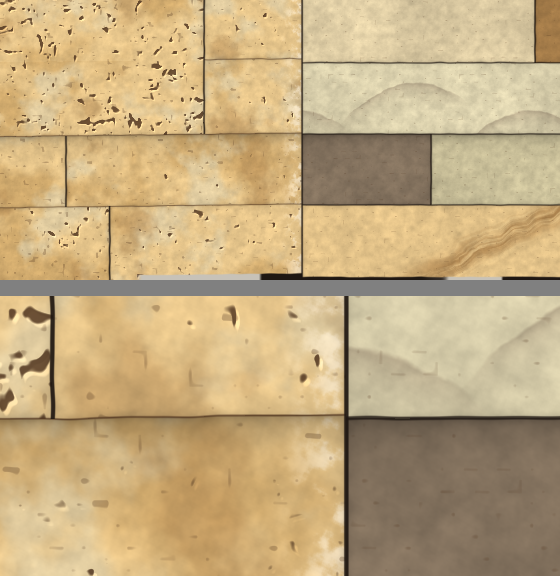
Top, the full canvas; bottom, a detail of the centre.
Write a Shadertoy shader that draws this texture.

```glsl
// Split-face stone cladding: two panels of four courses, pitted travertine on
// the left and smooth sandstone on the right. Each pixel finds its block, then
// noise adds mottling, pits, ridges, a rust vein and dark joints.

#define PANEL_X 1.079        // joint between the two panels
#define JOINT 0.0026         // half width of the open joints
#define TIGHT_JOINT 0.0010   // half width of the tight left bed joints
#define TILT 0.012           // slope of the left courses
#define PIT_SCALE 40.0
#define RELIEF 0.55          // strength of the surface lighting
#define GRAIN 0.10

const vec3 GOLD   = vec3(0.91, 0.78, 0.55);
const vec3 CREAM  = vec3(0.88, 0.81, 0.65);
const vec3 OCHRE  = vec3(0.82, 0.67, 0.43);
const vec3 RUST   = vec3(0.65, 0.49, 0.29);
const vec3 TAUPE  = vec3(0.53, 0.46, 0.38);
const vec3 SAGE   = vec3(0.79, 0.75, 0.60);
const vec3 PALE   = vec3(0.86, 0.82, 0.68);
const vec3 UMBER  = vec3(0.34, 0.23, 0.14);
const vec3 SHADOW = vec3(0.12, 0.09, 0.07);

// Per course, bottom to top
const vec4 LEFT_SPLIT  = vec4(0.392, 0.236, 0.729, 0.729);
const vec4 RIGHT_SPLIT = vec4(3.0, 1.539, 3.0, 1.911);
const vec4 PITS_BEFORE = vec4(0.55, 0.35, 1.0, 1.0);
const vec4 PITS_AFTER  = vec4(0.35, 0.55, 0.2, 0.3);
const vec3 SANDSTONE[8] = vec3[8](GOLD, GOLD, TAUPE, SAGE, PALE, PALE, CREAM, RUST);

float hash(vec2 p) {
    return fract(sin(dot(p, vec2(127.1, 311.7))) * 43758.5453);
}

float noise(vec2 p) {
    vec2 i = floor(p), f = fract(p);
    f = f * f * (3.0 - 2.0 * f);
    vec2 e = vec2(1.0, 0.0);
    return mix(mix(hash(i), hash(i + e), f.x),
               mix(hash(i + e.yx), hash(i + e.xx), f.x), f.y);
}

float fbm(vec2 p) {
    float sum = 0.0, amp = 0.5;
    for (int i = 0; i < 5; i++) {
        sum += amp * noise(p);
        p = mat2(1.6, 1.2, -1.2, 1.6) * p + 7.3;
        amp *= 0.5;
    }
    return sum;
}

// Ragged holes; amount 0 to 1 sets how many open up
float pitMask(vec2 p, float amount) {
    vec2 q = p + 0.02 * vec2(noise(p * 30.0), noise(p * 30.0 + 9.0));
    float n = 0.6 * noise(q * PIT_SCALE) + 0.4 * noise(q.yx * PIT_SCALE * 2.3);
    float limit = mix(0.90, 0.69, amount) + 0.4 * (0.47 - fbm(p * 5.0));
    return smoothstep(limit, limit + 0.10, n);
}

float surfaceHeight(vec2 p, float pits) {
    return 0.35 * fbm(p * 24.0) - 0.3 * pitMask(p, pits) * step(0.01, pits);
}

// Arched fracture ridges, shaded on their lower side
float ridges(vec2 p) {
    float sum = 0.0;
    p.y += 0.03 * (fbm(p * 14.0) - 0.5);
    for (int i = 0; i < 3; i++) {
        float dx = p.x - (1.06 + 0.42 * float(i));
        float peak = i == 1 ? 0.705 : 0.605;
        float below = peak - 2.2 * dx * dx - p.y;
        float edge = smoothstep(-0.004, 0.004, below) * exp(-max(below, 0.0) * 38.0);
        sum += edge * smoothstep(0.25, 0.12, abs(dx + 0.04));
    }
    return sum;
}

void mainImage(out vec4 fragColor, in vec2 fragCoord) {
    vec2 p = fragCoord / iResolution.y;
    float px = 1.0 / iResolution.y;
    bool left = p.x < PANEL_X;

    // Find the block and its bounds
    vec2 q = p + 0.003 * (vec2(noise(p * 28.0), noise(p * 28.0 + 5.0)) - 0.5);
    if (left) q.y -= TILT * p.x;
    vec3 beds = left ? vec3(0.258, 0.512, 0.778) : vec3(0.268, 0.521, 0.776);
    int row = int(dot(step(beds, vec3(q.y)), vec3(1.0)));
    float split = left ? LEFT_SPLIT[row] : RIGHT_SPLIT[row];
    bool after = q.x > split;
    bool tall = left && !after && row > 1;
    float low = row == 0 ? -1.0 : tall ? beds.y : beds[row - 1];
    float high = row == 3 || tall ? 2.0 : beds[row];
    float side = min(abs(q.x - split), abs(p.x - PANEL_X));
    float bed = min(q.y - low, high - q.y);
    float id = float(tall ? 2 : row) + (after ? 4.0 : 0.0) + (left ? 0.0 : 8.0);

    // Stone colour
    vec2 s = p + 3.7 * id;
    float mottle = fbm(s * 5.0), fine = fbm(s * 42.0);
    float pits = 0.0;
    vec3 col;
    if (left) {
        pits = after ? PITS_AFTER[row] : PITS_BEFORE[row];
        pits *= row == 1 && after ? smoothstep(0.2, 0.9, p.x) : 1.0;
        col = mix(OCHRE, GOLD, smoothstep(0.28, 0.52, mottle + 0.05 * float(row) - 0.04));
        col = mix(col, CREAM, 0.8 * smoothstep(0.45, 0.7, fbm(s * 9.0 + 4.0)));
        col = mix(col, RUST, 0.45 * smoothstep(0.56, 0.74, fbm(s * 7.0 + 11.0)));
        float bloom = smoothstep(0.09, 0.0, PANEL_X - p.x) * smoothstep(0.4, 0.65, fine);
        col = mix(col, vec3(0.95, 0.90, 0.81), 0.7 * bloom);
    } else {
        col = SANDSTONE[row * 2 + (after ? 1 : 0)] * (0.9 + 0.2 * mottle);
        if (row == 2) col = mix(col, TAUPE, 0.5 * min(ridges(p), 1.0));
        if (row == 0) {
            float vein = p.y - 0.02 - 0.5 * (p.x - 1.54) + 0.12 * (mottle - 0.5);
            float streak = fbm(vec2(vein * 45.0, p.x * 4.0));
            float band = exp(-vein * vein * 450.0) * smoothstep(1.3, 1.65, p.x);
            col = mix(col, RUST, 0.95 * band * smoothstep(0.2, 0.6, streak));
        }
    }

    // Surface: grain, light from the upper left, open pits
    float lit = surfaceHeight(s, pits) - surfaceHeight(s + vec2(-0.004, 0.005), pits);
    col *= 1.0 + GRAIN * 2.0 * (fine - 0.48) + RELIEF * lit;
    float speck = smoothstep(0.84, 0.94, noise(s * 75.0)) * 0.3;
    col = mix(col, UMBER, max(0.85 * pitMask(s, pits) * step(0.01, pits), speck));

    // Shade under the overhanging course, then the joints
    if (row == 1) col *= 1.0 - 0.22 * exp(-(high - q.y) * 38.0);
    col *= 1.0 - 0.15 * exp(-min(side, bed) * 150.0);
    float bedWidth = left ? TIGHT_JOINT : JOINT * 0.8;
    float bedLine = 1.0 - smoothstep(bedWidth - px, bedWidth + px, bed);
    float sideLine = 1.0 - smoothstep(JOINT - px, JOINT + px, side);
    col = mix(col, left ? UMBER : SHADOW, 0.8 * bedLine);
    col = mix(col, SHADOW, 0.92 * sideLine);

    // Sliver of backing along the bottom edge
    float gap = smoothstep(0.011 + px, 0.011 - px, q.y) * smoothstep(0.48, 0.51, p.x);
    vec3 backing = mix(SHADOW, vec3(0.78, 0.76, 0.72), smoothstep(0.35, 0.45, noise(vec2(p.x * 7.0, 2.0))));
    fragColor = vec4(clamp(mix(col, backing, gap), 0.0, 1.0), 1.0);
}
```
